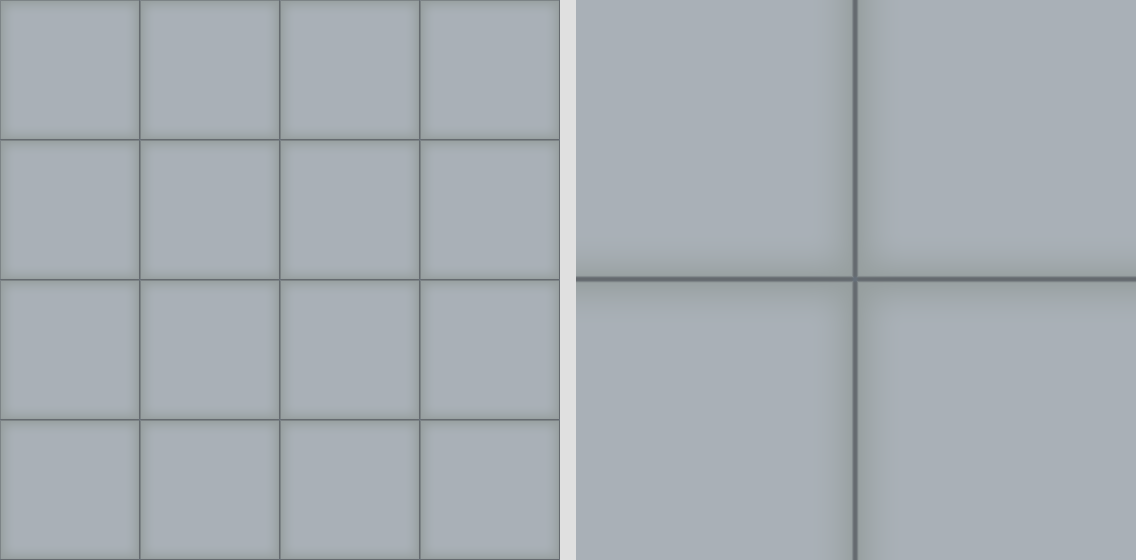
Left: the whole. Right: its middle third, enlarged.
Write a three.js fragment shader that draws this texture.

```glsl
// Plain blue-grey square panels in a four by four grid with thin dark joints.
// Each panel darkens softly toward its rim; joints are drawn from the signed
// distance to the nearest grid line, so the pattern wraps on every side.

varying vec2 vUv;

const float PANELS = 4.0;          // repeats across and down
const float RIM_WIDTH = 0.03;      // reach of the soft rim shade
const float JOINT_CORE = 0.0005;   // half width of the solid joint
const float JOINT_FADE = 0.0024;   // half width including its soft edge
const vec2 JOINT_SHIFT = vec2(-0.0005, 0.0005);

const vec3 PANEL_COLOR = vec3(0.663, 0.692, 0.718);
const vec3 RIM_COLOR = vec3(0.590, 0.622, 0.622);
const vec3 JOINT_COLOR = vec3(0.395, 0.417, 0.437);
const vec3 CROSSING_COLOR = vec3(0.400, 0.435, 0.475);

// Signed offset to the nearest grid line on each axis, in canvas units
vec2 gridOffset(vec2 uv, float count) {
  return (fract(uv * count + 0.5) - 0.5) / count;
}

// Shade that eases from 1 at the panel edge to 0 inside
float rimShade(vec2 offset, float width) {
  vec2 nearness = clamp(1.0 - abs(offset) / width, 0.0, 1.0);
  vec2 shade = nearness * nearness;
  return 1.0 - (1.0 - shade.x) * (1.0 - shade.y);
}

// Soft-edged coverage of the vertical and horizontal joints
vec2 jointCoverage(vec2 offset, float core, float fade) {
  return 1.0 - smoothstep(vec2(core), vec2(fade), abs(offset));
}

void main() {
  vec2 offset = gridOffset(vUv, PANELS);

  // Panel face and rim
  vec3 color = mix(PANEL_COLOR, RIM_COLOR, rimShade(offset, RIM_WIDTH));

  // Joints, slightly bluer where they cross
  vec2 joint = jointCoverage(offset - JOINT_SHIFT, JOINT_CORE, JOINT_FADE);
  vec3 jointColor = mix(JOINT_COLOR, CROSSING_COLOR, joint.x * joint.y);
  color = mix(color, jointColor, max(joint.x, joint.y));

  gl_FragColor = vec4(color, 1.0);
}
```
